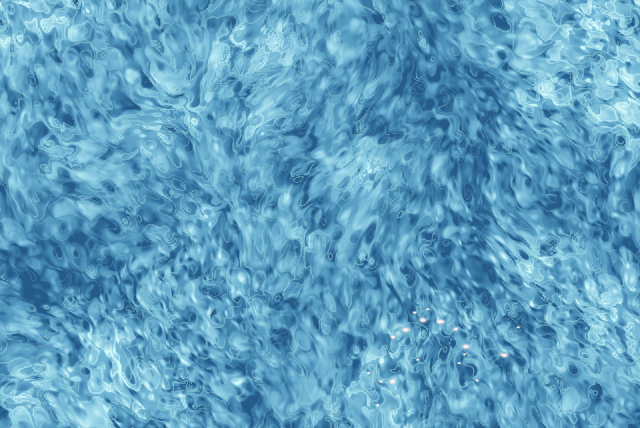
This texture is drawn by a Shadertoy shader. Its source:

```glsl
// Rippled pool water seen from above, with refracted patches and sun glints.
// Soft signed cellular bumps, stretched along a drifting direction, are warped
// by one another; their sum picks the blue and their contours draw pale lines.

vec3 hash3(vec2 p) {
    vec3 q = fract(p.xyx * vec3(0.1031, 0.1030, 0.0973));
    q += dot(q, q.yxz + 33.33);
    return fract((q.xxy + q.yzz) * q.zyx);
}

// Cellular noise: one signed bump per cell, narrowed across the flow
float bumps(vec2 p, vec2 flow, float squeeze) {
    vec2 cell = floor(p);
    float sum = 0.0;
    for (int j = -1; j <= 1; j++)
    for (int i = -1; i <= 1; i++) {
        vec2 id = cell + vec2(i, j);
        vec3 h = hash3(id + 90.0);
        vec2 d = p - id - h.xy;
        d = vec2(dot(d, flow), squeeze * dot(d, vec2(-flow.y, flow.x)));
        float k = max(0.0, 1.0 - dot(d, d));
        sum += (2.0 * h.z - 1.0) * k * k * k;
    }
    return sum;
}

float roundBumps(vec2 p) {
    return bumps(p, vec2(1.0, 0.0), 1.0);
}

// Thin line on the zero contours of a field, with its width in canvas units
float contour(float field, float width) {
    float slope = length(vec2(dFdx(field), dFdy(field))) * iResolution.y;
    float dist = abs(field) / max(slope, 0.001);
    float pixel = 0.5 / iResolution.y;
    return (1.0 - smoothstep(width * 0.3, width + pixel, dist)) * smoothstep(4.0, 25.0, slope);
}

// Blue ramp: 0 is the middle tone, one unit is one typical deviation
vec3 waterColor(float t) {
    t = clamp(t, -2.2, 3.0);
    return vec3(0.364, 0.637, 0.778)
         + vec3(0.122, 0.120, 0.090) * t
         + vec3(0.010, -0.003, -0.008) * t * t;
}

void mainImage(out vec4 fragColor, in vec2 fragCoord) {
    vec2 p = fragCoord / iResolution.y;

    // Broad swells, flow direction and zones of fine ripple
    float swell = roundBumps(p * 3.2 + 5.0) + 0.9 * roundBumps(p * 8.5 + 31.0);
    float angle = 1.65 + 1.5 * roundBumps(p * 2.4 + 12.0);
    vec2 flow = vec2(cos(angle), sin(angle));
    float ripple = smoothstep(-0.25, 0.5, roundBumps(p * 3.0 + 47.0));

    // Wavelets, then a second layer refracted through them
    vec2 q = p + 0.02 * vec2(roundBumps(p * 7.0 + 3.0), roundBumps(p * 7.0 + 21.0));
    float wavelet = bumps(q * 27.0, flow, 1.6);
    float cross = bumps(q * 30.0 + 60.0, flow, 1.4);
    vec2 bent = q + 0.038 * vec2(wavelet, cross);
    float fold = bumps(bent * 33.0 + 8.0, flow, 1.4);
    float fine = bumps(q * 58.0 + 0.8 * vec2(cross, wavelet), flow, 2.2);

    // Facets with crisp borders
    float facet = bumps(bent * 21.0 + 73.0, flow, 1.3) + 0.4 * wavelet + 0.15 * swell;
    float side = smoothstep(-0.06, 0.06, facet) - 0.5;
    float crease = smoothstep(-0.09, 0.09, fold + 0.3 * fine) - 0.5;

    float tone = 0.66 * swell + 1.3 * wavelet + 1.4 * fold + 0.65 * side + 0.4 * crease
               + mix(0.9, 2.6, ripple) * fine - 0.2;

    // Bright caustic threads gather on the lighter swells
    float thread = contour(fold + 0.3 * fine - 0.12, 0.0028);
    tone += 1.2 * thread * smoothstep(0.0, 0.9, swell + 0.5 * cross);
    tone -= 0.12 * max(tone, 0.0);
    vec3 col = waterColor(tone);

    // Nested pale, slightly green outlines
    float outline = contour(sin(facet * 6.5), 0.002);
    float strength = 0.15 + 0.35 * smoothstep(-0.3, 0.4, cross + 0.5 * swell);
    col = mix(col, vec3(0.60, 0.83, 0.86), strength * outline);

    // Warm sun glints, lower right
    for (int i = 0; i < 18; i++) {
        vec3 h = hash3(vec2(float(i) * 3.7, 9.0));
        vec2 center = vec2(0.86, 0.05) + h.xy * vec2(0.36, 0.23);
        float size = mix(0.0025, 0.0075, h.z * h.z * h.z);
        vec2 d = (p - center) * vec2(0.8, 1.2) + 0.004 * vec2(fold, wavelet);
        float glint = exp(-dot(d, d) / (size * size));
        col = mix(col, vec3(1.0, 0.94, 0.93), min(1.0, 1.3 * glint));
    }

    fragColor = vec4(clamp(col, 0.0, 1.0), 1.0);
}
```
